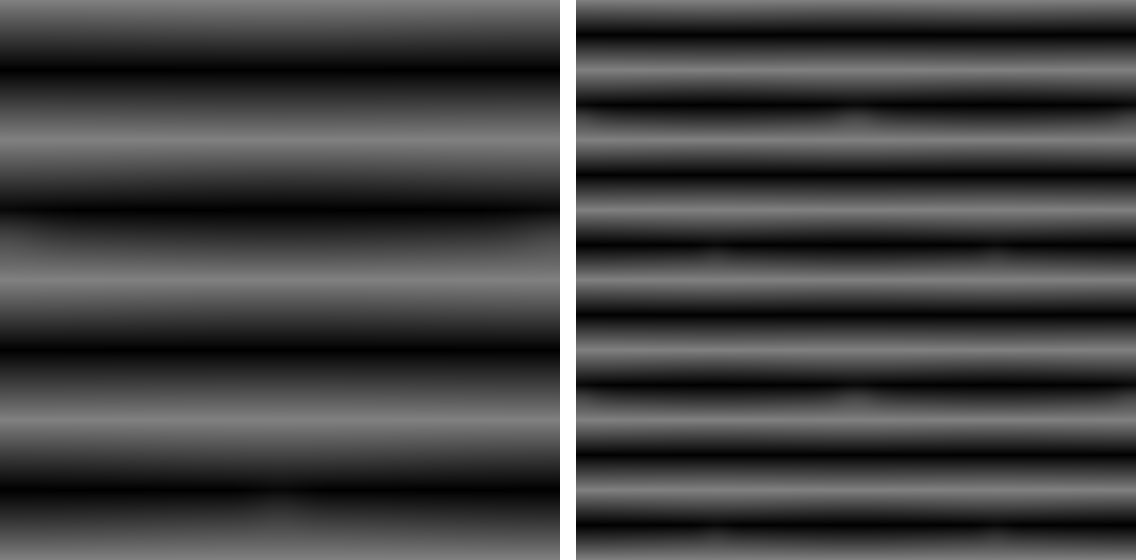
Left, the tile; right, the same tile 2 across and 2 down.
This background is drawn by a WebGL 2 fragment shader. Its source:

```glsl
#version 300 es
precision highp float;
// Four soft horizontal grey bands, each a linear ramp from black to mid grey and back.
// A triangle wave shapes the bands; a slow periodic bow and two faint wrapped glows
// vary them along their length, so the tile is seamless in both directions.

uniform vec2 u_resolution;
out vec4 outColor;

const float TAU = 6.2831853;
const float BAND_COUNT = 4.0;
const vec3 SHADOW = vec3(0.0);
const vec3 CREST = vec3(0.505);

// Triangle wave: 1 at whole numbers, 0 halfway between them.
float triangleWave(float t) {
    return abs(2.0 * fract(t) - 1.0);
}

// Shortest offset between two points on the repeating tile.
vec2 wrappedOffset(vec2 p, vec2 center) {
    return fract(p - center + 0.5) - 0.5;
}

// Soft elliptical glow that wraps across the tile edges.
float glow(vec2 p, vec2 center, vec2 radius) {
    vec2 d = wrappedOffset(p, center) / radius;
    return exp(-dot(d, d));
}

// Slow light and dark drift between the middle and the sides.
float bow(vec2 p, float phase) {
    return cos(TAU * p.x) * cos(TAU * (p.y - phase));
}

void main() {
    vec2 uv = gl_FragCoord.xy / u_resolution;

    // Main bands
    float ramp = triangleWave(uv.y * BAND_COUNT);

    // Variation fades out at the crests; the bow also fades in the shadows
    float drift = 0.03 * bow(uv, 0.6) * 4.0 * ramp * (1.0 - ramp);
    float sideGlow = 0.2 * glow(uv, vec2(0.0, 0.57), vec2(0.08, 0.05));
    float middleGlow = 0.09 * glow(uv, vec2(0.5, 0.09), vec2(0.05, 0.05));
    float level = ramp + drift + (sideGlow + middleGlow) * (1.0 - ramp);

    outColor = vec4(mix(SHADOW, CREST, clamp(level, 0.0, 1.0)), 1.0);
}
```
